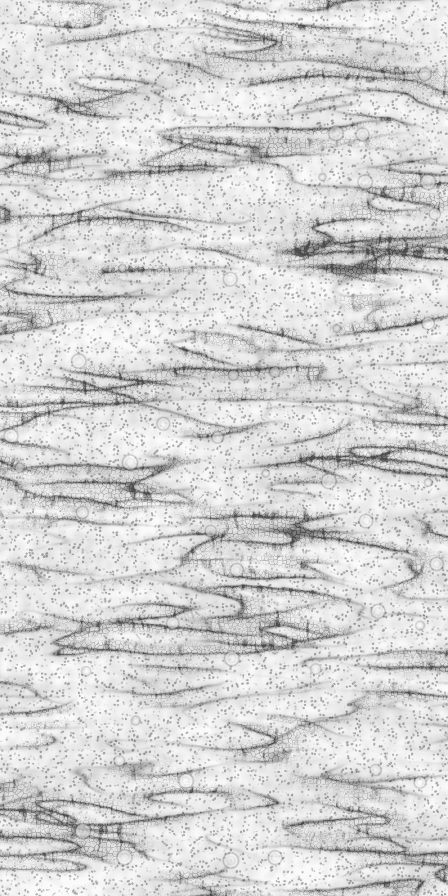
Give the GLSL for this texture, as a WebGL 1 fragment shader.

```glsl
precision highp float;
// Pale grey wrinkled membrane: long sideways creases, pebbled grain and faint bubbles.

uniform vec2 u_resolution;

#define PAPER 0.945          // brightness of the flat skin
#define CREASE_DEPTH 0.34    // darkness of the crease cores
#define CREASE_WIDTH 0.0034  // half width of a crease core
#define SHADE_DEPTH 0.19     // darkness of the soft fold shading
#define SHADE_WIDTH 0.017    // reach of the fold shading
#define GRAIN_SCALE 100.0    // pebbles across the canvas
#define SPECK_DEPTH 0.30     // darkness of the specks on flat skin
#define PEBBLE_DEPTH 0.20    // darkness of the gaps between pebbles
#define CRACK_DEPTH 0.30     // darkness of the short upright cracks
#define BUBBLE_SCALE 9.0     // bubble cells across the canvas
#define BUBBLE_SHARE 0.30    // share of cells that hold a bubble

vec2 hash2(vec2 p) {
  vec3 q = fract(p.xyx * vec3(0.1031, 0.1030, 0.0973));
  q += dot(q, q.yzx + 33.33);
  return fract((q.xx + q.yz) * q.zy);
}

float cornerSlope(vec2 cell, vec2 offset) {
  float angle = 6.2832 * hash2(cell).x;
  return dot(vec2(cos(angle), sin(angle)), offset);
}

// Gradient noise, roughly -0.7 to 0.7
float noise(vec2 p) {
  vec2 i = floor(p), f = fract(p);
  vec2 u = f * f * f * (f * (f * 6.0 - 15.0) + 10.0);
  vec2 e = vec2(1.0, 0.0);
  float low = mix(cornerSlope(i, f), cornerSlope(i + e, f - e), u.x);
  float high = mix(cornerSlope(i + e.yx, f - e.yx), cornerSlope(i + 1.0, f - 1.0), u.x);
  return mix(low, high, u.y);
}

// Distances to the nearest and second nearest grain centre
vec2 cellular(vec2 p) {
  vec2 i = floor(p), f = fract(p);
  vec2 nearest = vec2(8.0);
  for (int y = -1; y <= 1; y++) {
    for (int x = -1; x <= 1; x++) {
      vec2 cell = vec2(float(x), float(y));
      float d = length(cell + 0.1 + 0.8 * hash2(i + cell) - f);
      nearest = d < nearest.x ? vec2(d, nearest.x) : vec2(nearest.x, min(nearest.y, d));
    }
  }
  return nearest;
}

float foldHeight(vec2 p, vec2 scale, float tilt, float seed) {
  vec2 q = vec2(p.x, p.y + tilt * p.x) * scale + seed;
  return noise(q) + 0.5 * noise(q * 1.63 + vec2(7.3, 2.6));
}

// Signed distance to the level line of the fold field
float foldDistance(vec2 p, vec2 scale, float tilt, float seed) {
  vec2 e = vec2(0.002, 0.0);
  float h = foldHeight(p, scale, tilt, seed);
  vec2 slope = vec2(foldHeight(p + e, scale, tilt, seed) - h,
                    foldHeight(p + e.yx, scale, tilt, seed) - h) / e.x;
  return h / max(length(slope), 0.4 * scale.y);
}

// x: crease core, y: soft shading around it
vec2 creases(vec2 p) {
  vec2 sum = vec2(0.0);
  vec2 q = p + vec2(0.0, 0.010 * noise(p * vec2(6.0, 9.0)) + 0.003 * noise(p * 34.0));
  for (int i = 0; i < 3; i++) {
    float k = float(i);
    float d = foldDistance(q, vec2(1.6 + 0.5 * k, 11.0 + 3.5 * k), 0.13 * (k - 1.0), 17.7 * k + 3.4);
    float strength = smoothstep(-0.15, 0.4, noise(p * vec2(3.0, 9.0) + 31.3 * k + 5.1));
    float core = exp(-d * d / (CREASE_WIDTH * CREASE_WIDTH));
    float shade = exp(-abs(d) / SHADE_WIDTH) * mix(0.45, 1.0, smoothstep(-0.003, 0.003, d));
    sum = 1.0 - (1.0 - sum) * (1.0 - strength * vec2(core, shade));
  }
  return sum;
}

// x: tone change, y: cover of the bubble disc
vec2 bubble(vec2 p, float pixel) {
  vec2 cell = floor(p * BUBBLE_SCALE);
  vec2 pick = hash2(cell + 71.0);
  vec2 centre = (cell + 0.2 + 0.6 * hash2(cell + 13.0)) / BUBBLE_SCALE;
  float radius = mix(0.007, 0.017, pick.y);
  float d = length(p - centre) - radius;
  float soft = max(0.0018, pixel);
  float rim = exp(-d * d / (soft * soft));
  float inner = exp(-pow((d + 0.45 * radius) / soft, 2.0));
  float disc = 1.0 - smoothstep(-soft, soft, d);
  return step(pick.x, BUBBLE_SHARE) * vec2(0.03 * disc - 0.17 * rim - 0.05 * inner, disc);
}

void main() {
  vec2 p = gl_FragCoord.xy / u_resolution.x;
  vec2 fold = creases(p);
  vec2 blister = bubble(p, 1.0 / u_resolution.x);

  // Pebbles crowd the folds, loose specks cover the flats
  vec2 grain = cellular(p * GRAIN_SCALE + 0.5 * noise(p * 40.0));
  float band = smoothstep(0.15, 0.65, fold.y + 0.35 * noise(p * vec2(7.0, 14.0)));
  float speck = (1.0 - smoothstep(0.12, 0.42, grain.x)) * smoothstep(-0.15, 0.25, noise(p * 52.0));
  float gap = 1.0 - smoothstep(0.02, 0.32, grain.y - grain.x);
  float crack = smoothstep(0.12, 0.5, noise(vec2(p.x * 88.0 + noise(p * 30.0), p.y * 24.0)));

  float texture = SPECK_DEPTH * speck * (1.0 - 0.8 * band)
                + band * (PEBBLE_DEPTH * gap + CRACK_DEPTH * crack - 0.05);
  float cloud = 0.07 * noise(p * vec2(4.0, 10.0)) + 0.07 * noise(p * 42.0 + 9.0);

  float tone = PAPER + cloud + blister.x - texture * (1.0 - 0.75 * blister.y);
  tone -= SHADE_DEPTH * fold.y + CREASE_DEPTH * fold.x * (1.0 - 0.6 * blister.y);
  gl_FragColor = vec4(vec3(clamp(tone, 0.3, 0.98)), 1.0);
}
```
